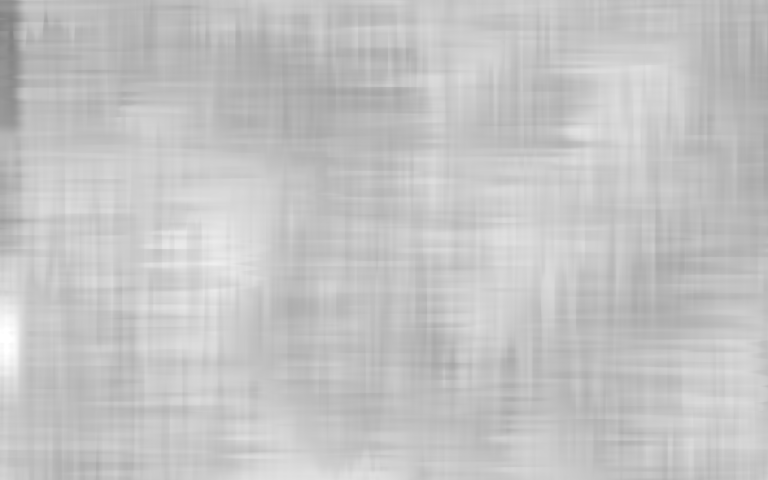
This texture is drawn by a WebGL 1 fragment shader. Its source:

```glsl
precision highp float;
// Pale grey brushed cloth: soft boxy blotches crossed by fine horizontal and vertical threads.

uniform vec2 u_resolution;

// Tones
const float BASE_GREY = 0.76;
const float BROAD_CONTRAST = 0.235;
const float PATCH_CONTRAST = 0.12;
const float BAND_CONTRAST = 0.042;
const float THREAD_CONTRAST = 0.05;

// Cells per canvas height
const float BROAD_SCALE = 3.4;
const float PATCH_SCALE = 7.5;
const vec2 BAND_SCALE = vec2(4.0, 38.0);
const vec2 THREAD_SCALE = vec2(7.0, 110.0);

// Edge fraying and the worn left border
const float FRAY = 0.055;
const float BORDER_FRAY = 0.12;
const float BORDER_WIDTH = 0.043;
const float BORDER_SOFTNESS = 0.018;
const float BORDER_DARK = 0.19;
const float BORDER_MID = 0.07;
const float BORDER_LIGHT = 0.22;

const float CELL_SHARPNESS = 6.0;
const float CELL_JITTER = 0.7;

vec3 hash3(vec2 cell) {
  vec3 q = vec3(dot(cell, vec2(127.1, 311.7)),
                dot(cell, vec2(269.5, 183.3)),
                dot(cell, vec2(419.2, 371.9)));
  return fract(sin(q) * 4375.85);
}

// Smooth cellular noise: random cell tones blended with a boxy falloff, centred on zero
float cellTone(vec2 p) {
  vec2 cell = floor(p);
  vec2 local = fract(p);
  float sum = 0.0;
  float total = 0.0;
  for (int j = -1; j <= 1; j++) {
    for (int i = -1; i <= 1; i++) {
      vec2 offset = vec2(float(i), float(j));
      vec3 rnd = hash3(cell + offset);
      vec2 d = offset + 0.5 + CELL_JITTER * (rnd.xy - 0.5) - local;
      d *= d;
      float weight = exp(-CELL_SHARPNESS * dot(d, d));
      sum += weight * rnd.z;
      total += weight;
    }
  }
  return sum / total - 0.5;
}

// Dark top, dim middle and bright lower part of the left border
float borderTone(float y) {
  float glow = (y - 0.28) / 0.1;
  return BORDER_LIGHT * exp(-glow * glow)
       - BORDER_MID * smoothstep(0.45, 0.5, y)
       - (BORDER_DARK - BORDER_MID) * smoothstep(0.71, 0.75, y);
}

void main() {
  vec2 p = gl_FragCoord.xy / u_resolution.y;

  // Streaks along both weave directions
  float bandH = cellTone(p * BAND_SCALE + 11.0);
  float bandV = cellTone(p.yx * BAND_SCALE + 47.0);
  float threadH = cellTone(p * THREAD_SCALE + 5.0);
  float threadV = cellTone(p.yx * THREAD_SCALE + 83.0);

  // Streaks shift the blotches so that their edges fray into threads
  vec2 fray = FRAY * vec2(bandH + threadH, bandV + threadV);
  vec2 frayed = p + fray;
  float broad = cellTone(frayed * BROAD_SCALE + 23.0);
  float patches = cellTone(frayed * PATCH_SCALE + 61.0);

  float grey = BASE_GREY
             + BROAD_CONTRAST * broad
             + PATCH_CONTRAST * patches
             + BAND_CONTRAST * (bandH + bandV)
             + THREAD_CONTRAST * (threadH + threadV);

  // Worn border
  float border = 1.0 - smoothstep(BORDER_WIDTH - BORDER_SOFTNESS,
                                  BORDER_WIDTH + BORDER_SOFTNESS,
                                  p.x + BORDER_FRAY * fray.x);
  grey += border * borderTone(p.y + BORDER_FRAY * fray.y);

  gl_FragColor = vec4(vec3(clamp(grey, 0.0, 1.0)), 1.0);
}
```
